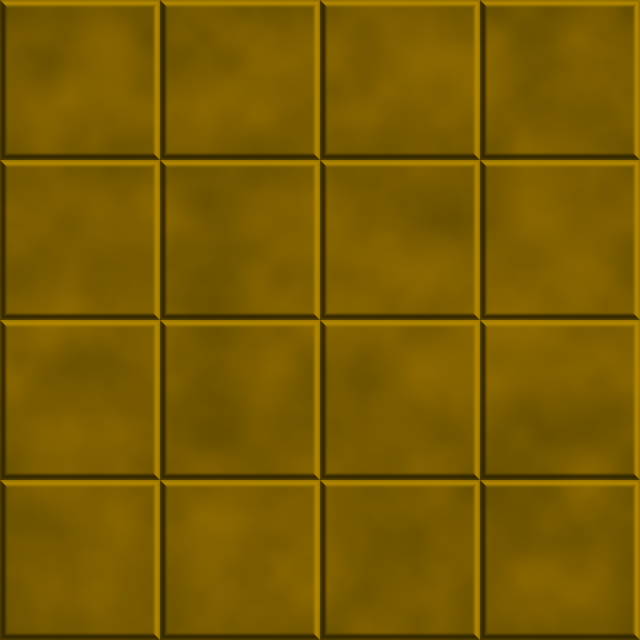
Give the GLSL for this texture, as a Shadertoy shader.

```glsl
// Four by four grid of bevelled ochre tiles with soft, cloudy staining.
#define TILES 4.0
#define BEVEL 0.052
#define STAIN_CELLS 12.0
#define STAIN_OCTAVES 3
#define STAIN_CONTRAST 1.25
#define DARK_STAIN vec3(0.405, 0.310, 0.0)
#define LIGHT_STAIN vec3(0.550, 0.408, 0.0)
#define HIGHLIGHT vec3(0.690, 0.525, 0.0)
#define SHADOW vec3(0.200, 0.150, 0.0)

float hash(vec2 p) {
    return fract(sin(dot(p, vec2(127.1, 311.7))) * 43758.5453);
}

// Value noise that wraps after the given number of cells.
float wrappedNoise(vec2 p, float period) {
    vec2 cell = floor(p);
    vec2 f = fract(p);
    f = f * f * (3.0 - 2.0 * f);
    vec2 low = mod(cell, period);
    vec2 high = mod(cell + 1.0, period);
    float bottom = mix(hash(low), hash(vec2(high.x, low.y)), f.x);
    float top = mix(hash(vec2(low.x, high.y)), hash(high), f.x);
    return mix(bottom, top, f.y);
}

// Sum of octaves, normalised to 0..1.
float stainNoise(vec2 uv) {
    float sum = 0.0;
    float total = 0.0;
    float amplitude = 1.0;
    float cells = STAIN_CELLS;
    for (int i = 0; i < STAIN_OCTAVES; i++) {
        sum += amplitude * wrappedNoise(uv * cells + 0.37 * float(i), cells);
        total += amplitude;
        amplitude *= 0.4;
        cells *= 2.0;
    }
    return sum / total;
}

void mainImage(out vec4 fragColor, in vec2 fragCoord) {
    vec2 uv = fragCoord / iResolution.xy;
    vec2 local = fract(uv * TILES);
    float pixel = TILES / iResolution.y;

    // Stained tile face
    float stain = 0.5 + (stainNoise(uv) - 0.5) * STAIN_CONTRAST;
    vec3 color = mix(DARK_STAIN, LIGHT_STAIN, clamp(stain, 0.0, 1.0));

    // Mitred bevel, lit from the top right
    vec2 edge = min(local, 1.0 - local);
    vec2 lit = smoothstep(0.5 - pixel, 0.5 + pixel, local);
    float mitre = smoothstep(-pixel, pixel, edge.x - edge.y);
    float light = mix(lit.x, lit.y, mitre);
    float dist = min(edge.x, edge.y);
    float slope = 1.0 - smoothstep(0.35 * BEVEL, BEVEL, dist);
    float seam = mix(0.55, 1.0, smoothstep(0.0, 0.3 * BEVEL + pixel, dist));
    color = mix(color, mix(SHADOW, HIGHLIGHT, light), slope * seam);

    fragColor = vec4(color, 1.0);
}
```
